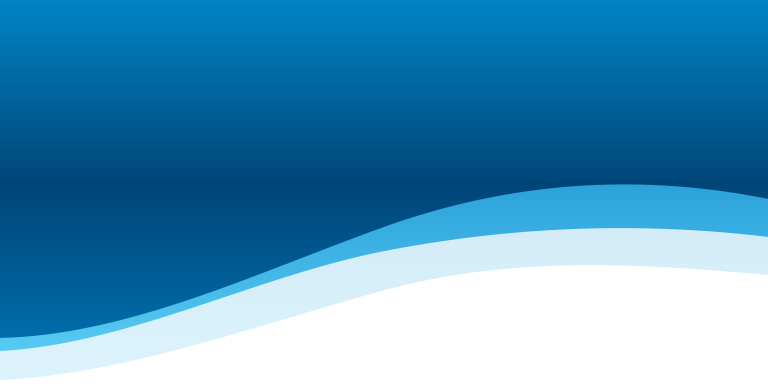
A WebGL 2 fragment shader for this background:

```glsl
#version 300 es
precision highp float;

uniform vec2 u_resolution;
out vec4 fragColor;

// Sky: bright at both ends, darkest along a horizontal band
const vec3 SKY_TOP = vec3(0.0, 0.52, 0.77);
const vec3 SKY_BAND = vec3(0.0, 0.27, 0.47);
const vec3 SKY_BOTTOM = vec3(0.0, 0.47, 0.72);
const float BAND_HEIGHT = 0.524;

// Wave fills, each a vertical gradient between two heights
const vec3 BLUE_LOW = vec3(0.34, 0.79, 0.95);
const vec3 BLUE_HIGH = vec3(0.17, 0.635, 0.855);
const vec2 BLUE_RANGE = vec2(0.09, 0.52);
const vec3 PALE_LOW = vec3(0.865, 0.955, 0.99);
const vec3 PALE_HIGH = vec3(0.83, 0.925, 0.97);
const vec2 PALE_RANGE = vec2(0.01, 0.41);
const vec3 WHITE = vec3(1.0);

// Crest heights and slopes at the left edge, centre and right edge;
// slopes are rise per half canvas width
const vec3 BLUE_HEIGHTS = vec3(0.120, 0.409, 0.482);
const vec3 BLUE_SLOPES = vec3(0.021, 0.359, -0.200);
const vec3 PALE_HEIGHTS = vec3(0.086, 0.346, 0.383);
const vec3 PALE_SLOPES = vec3(0.052, 0.195, -0.120);
const vec3 WHITE_HEIGHTS = vec3(0.010, 0.244, 0.284);
const vec3 WHITE_SLOPES = vec3(0.052, 0.273, -0.089);

// Cubic Hermite segment: ends are heights, slopes are tangents
float hermite(vec2 ends, vec2 slopes, float t) {
    float rise = t * t * (3.0 - 2.0 * t);
    float s = 1.0 - t;
    return mix(ends.x, ends.y, rise) + t * s * (slopes.x * s - slopes.y * t);
}

// Smooth crest through three knots, x from 0 to 1
float crest(vec3 heights, vec3 slopes, float x) {
    float t = 2.0 * x;
    return t < 1.0 ? hermite(heights.xy, slopes.xy, t)
                   : hermite(heights.yz, slopes.yz, t - 1.0);
}

// Antialiased coverage of the area below a crest
float below(vec3 heights, vec3 slopes, vec2 uv) {
    float d = crest(heights, slopes, uv.x) - uv.y;
    float pixel = length(vec2(dFdx(d), dFdy(d)));
    return clamp(d / pixel + 0.5, 0.0, 1.0);
}

vec3 verticalGradient(vec3 low, vec3 high, vec2 range, float y) {
    return mix(low, high, clamp((y - range.x) / (range.y - range.x), 0.0, 1.0));
}

void main() {
    vec2 uv = gl_FragCoord.xy / u_resolution;

    // Sky
    vec3 lower = mix(SKY_BOTTOM, SKY_BAND, min(uv.y / BAND_HEIGHT, 1.0));
    float upper = max((uv.y - BAND_HEIGHT) / (1.0 - BAND_HEIGHT), 0.0);
    vec3 color = mix(lower, SKY_TOP, upper);

    // Waves, back to front
    vec3 blue = verticalGradient(BLUE_LOW, BLUE_HIGH, BLUE_RANGE, uv.y);
    vec3 pale = verticalGradient(PALE_LOW, PALE_HIGH, PALE_RANGE, uv.y);
    color = mix(color, blue, below(BLUE_HEIGHTS, BLUE_SLOPES, uv));
    color = mix(color, pale, below(PALE_HEIGHTS, PALE_SLOPES, uv));
    color = mix(color, WHITE, below(WHITE_HEIGHTS, WHITE_SLOPES, uv));

    fragColor = vec4(color, 1.0);
}
```
